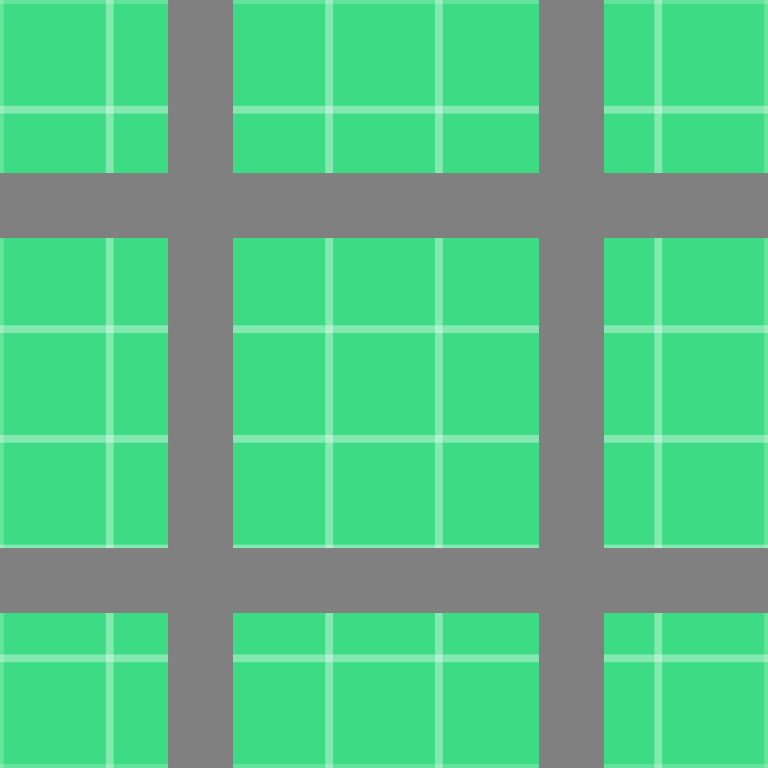
This pattern is drawn by a Shadertoy shader. Its source:

```glsl
// Green seven by seven grid of pale lines, crossed by two wide grey bars each way.

const vec3 GREEN = vec3(0.239, 0.863, 0.518);
const vec3 GREY = vec3(0.502);
const vec3 WHITE = vec3(1.0);

const float CELLS = 7.0;
const float LINE_WIDTH = 0.0101;
const float LINE_ALPHA = 0.36;
const float BORDER_ALPHA = 0.2;
const float BAR_WIDTH = 0.0846;
const vec2 BAR_START = vec2(0.2611, 0.2441);
const vec2 BAR_STEP = vec2(0.4830, 0.4883);

// Coverage of a stripe, given the distance to its centre line
float stripe(float dist, float width, float pixel) {
    return clamp((0.5 * width - dist) / pixel + 0.5, 0.0, 1.0);
}

// Opacity of the evenly spaced lines along one axis, fainter at the borders
float gridLine(float x, float pixel) {
    float index = floor(x * CELLS + 0.5);
    float dist = abs(x - index / CELLS);
    bool inside = index > 0.5 && index < CELLS - 0.5;
    return stripe(dist, LINE_WIDTH, pixel) * (inside ? LINE_ALPHA : BORDER_ALPHA);
}

// Coverage of the two wide bars along one axis
float bars(float x, float start, float spacing, float pixel) {
    float cover = 0.0;
    for (int i = 0; i < 2; i++) {
        float centre = start + float(i) * spacing;
        cover = max(cover, stripe(abs(x - centre), BAR_WIDTH, pixel));
    }
    return cover;
}

void mainImage(out vec4 fragColor, in vec2 fragCoord) {
    vec2 uv = fragCoord / iResolution.xy;
    vec2 pixel = 1.0 / iResolution.xy;

    // Translucent lines add up where they cross
    vec3 color = mix(GREEN, WHITE, gridLine(uv.x, pixel.x));
    color = mix(color, WHITE, gridLine(uv.y, pixel.y));

    // Opaque bars cover the grid
    color = mix(color, GREY, bars(uv.x, BAR_START.x, BAR_STEP.x, pixel.x));
    color = mix(color, GREY, bars(uv.y, BAR_START.y, BAR_STEP.y, pixel.y));

    fragColor = vec4(color, 1.0);
}
```
